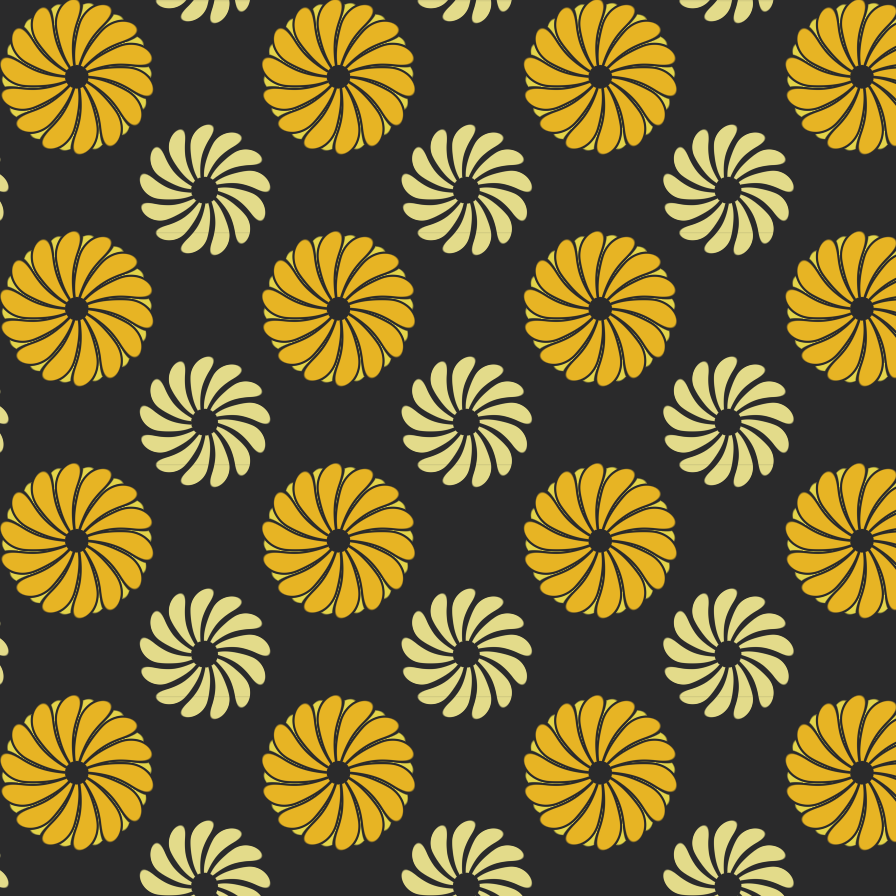
Write a WebGL 1 fragment shader that draws this pattern.

```glsl
precision highp float;
// Staggered rows of swirling gold and cream pinwheel blossoms on charcoal.
uniform vec2 u_resolution;

const float TAU = 6.2831853;

// Lattice
const vec2 PERIOD = vec2(0.2921, 0.2589);
const vec2 GOLD_ORIGIN = vec2(0.0857, 0.1376);
const vec2 CREAM_ORIGIN = vec2(0.2283, 0.0110);

// Colours
const vec3 CHARCOAL = vec3(0.165, 0.165, 0.170);
const vec3 GOLD = vec3(0.905, 0.705, 0.140);
const vec3 CREAM = vec3(0.890, 0.860, 0.540);
const vec3 LEMON = vec3(0.890, 0.830, 0.290);

// Gold blossom
const float GOLD_PETALS = 14.0;
const float GOLD_RADIUS = 0.0860;
const float GOLD_HUB = 0.0132;
const float GOLD_PHASE = 1.64;
const float GOLD_TWIST = 0.42;
const float GOLD_CAP = 0.026;
const vec2 GOLD_GAP = vec2(0.0030, 0.0054);   // width at hub, at rim
const float BACK_RADIUS = 0.0830;             // petals peeking out behind
const float BACK_MARGIN = 0.0026;

// Cream blossom
const float CREAM_PETALS = 13.0;
const float CREAM_RADIUS = 0.0730;
const float CREAM_HUB = 0.0150;
const float CREAM_PHASE = 1.54;
const float CREAM_TWIST = 0.56;
const float CREAM_CAP = 0.018;
const vec2 CREAM_GAP = vec2(0.0040, 0.0068);

const float TIP_LEAN = 0.22;                  // slants tips clockwise
const float SEAM_OFFSET = -0.0475;            // faint hairline on cream
const float SEAM_WIDTH = 0.0005;
const float SEAM_STRENGTH = 0.12;

// Position relative to the nearest lattice point.
vec2 repeatCell(vec2 p, vec2 origin) {
  return (fract((p - origin) / PERIOD + 0.5) - 0.5) * PERIOD;
}

// Approximate signed distance to a ring of curved, round-tipped petals.
float petalRing(vec2 p, float count, float radius, float hub,
                float phase, float twist, float cap, vec2 gap) {
  float r = length(p);
  float angle = atan(p.y, p.x + 1e-6);
  float sector = TAU / count;
  float centre = phase + twist * (1.0 - r / radius);
  float across = r * (mod(angle - centre + 0.5 * sector, sector) - 0.5 * sector);

  float gapWidth = mix(gap.x, gap.y, smoothstep(hub, 0.6 * radius, r));
  float halfWidth = max(0.5 * (r * sector - gapWidth), 0.0005);
  float capPos = max(r + TIP_LEAN * across - (radius - cap), 0.0) / cap;
  float d = (length(vec2(across / halfWidth, capPos)) - 1.0) * min(halfWidth, cap);
  return max(d, hub - r);
}

float coverage(float d, float pixel) {
  return 1.0 - smoothstep(-0.7 * pixel, 0.7 * pixel, d);
}

void main() {
  vec2 p = gl_FragCoord.xy / u_resolution.y;
  float pixel = 1.0 / u_resolution.y;
  vec3 color = CHARCOAL;

  // Gold blossoms, with lemon petal tips showing between the front petals
  vec2 g = repeatCell(p, GOLD_ORIGIN);
  float front = petalRing(g, GOLD_PETALS, GOLD_RADIUS, GOLD_HUB,
                          GOLD_PHASE, GOLD_TWIST, GOLD_CAP, GOLD_GAP);
  float back = petalRing(g, GOLD_PETALS, BACK_RADIUS, GOLD_HUB,
                         GOLD_PHASE + 0.5 * TAU / GOLD_PETALS,
                         GOLD_TWIST, GOLD_CAP, GOLD_GAP);
  back = max(back, BACK_MARGIN - front);
  color = mix(color, LEMON, coverage(back, pixel));
  color = mix(color, GOLD, coverage(front, pixel));

  // Cream blossoms, with a faint horizontal seam
  vec2 c = repeatCell(p, CREAM_ORIGIN);
  float cream = petalRing(c, CREAM_PETALS, CREAM_RADIUS, CREAM_HUB,
                          CREAM_PHASE, CREAM_TWIST, CREAM_CAP, CREAM_GAP);
  float seam = coverage(abs(c.y - SEAM_OFFSET) - SEAM_WIDTH, pixel);
  vec3 creamColor = mix(CREAM, CHARCOAL, SEAM_STRENGTH * seam);
  color = mix(color, creamColor, coverage(cream, pixel));

  gl_FragColor = vec4(color, 1.0);
}
```
